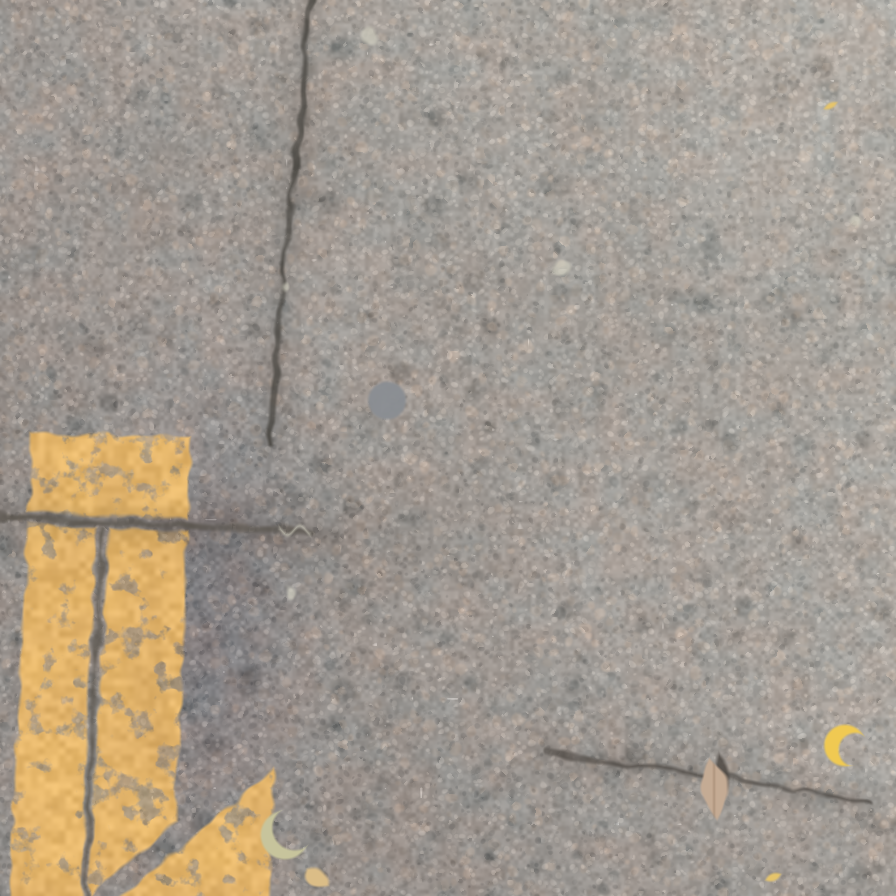
Give the GLSL for this texture, as a Shadertoy shader.

```glsl
float hash(vec2 p) {
    return fract(sin(dot(p, vec2(127.1, 311.7))) * 43758.5453);
}

float noise(vec2 p) {
    vec2 i = floor(p), f = fract(p);
    f = f * f * (3.0 - 2.0 * f);
    return mix(mix(hash(i), hash(i + vec2(1, 0)), f.x),
               mix(hash(i + vec2(0, 1)), hash(i + vec2(1, 1)), f.x), f.y);
}

float fbm(vec2 p) {
    float sum = 0.0, amp = 0.5;
    for (int i = 0; i < 4; i++) {
        sum += amp * noise(p);
        p = mat2(1.6, 1.2, -1.2, 1.6) * p + 7.3;
        amp *= 0.5;
    }
    return sum;
}

float segment(vec2 p, vec2 a, vec2 b) {
    vec2 d = b - a;
    return length(p - a - d * clamp(dot(p - a, d) / dot(d, d), 0.0, 1.0));
}

// Soft coverage of a signed distance
float cover(float d, float soft) {
    return 1.0 - smoothstep(-soft, soft, d);
}

// Intersection of two circles, tips along the y axis after turning
float leaf(vec2 p, float angle, float len, float wide) {
    float c = cos(angle), s = sin(angle);
    p = mat2(c, -s, s, c) * p;
    float offset = (len * len - wide * wide) / (2.0 * wide);
    return length(vec2(abs(p.x) + offset, p.y)) - offset - wide;
}

// Randomly placed round stones: x = coverage, y = tone
vec2 stones(vec2 p, float density) {
    vec2 cell = floor(p), best = vec2(0.0);
    for (int y = -1; y <= 1; y++)
    for (int x = -1; x <= 1; x++) {
        vec2 id = cell + vec2(x, y);
        vec2 centre = id + vec2(hash(id), hash(id + 31.7));
        float radius = 0.2 + 0.35 * hash(id + 57.1);
        float a = cover(length(p - centre) - radius, 0.18);
        a *= step(hash(id + 83.9), density);
        if (a > best.x) best = vec2(a, hash(id + 12.3));
    }
    return best;
}

vec3 asphalt(vec2 p) {
    vec3 col = mix(vec3(0.585, 0.565, 0.55), vec3(0.685, 0.67, 0.645),
                   smoothstep(0.1, 1.3, 0.75 * p.x + 0.5 * p.y));
    col += 0.06 * (fbm(p * 6.0) - 0.47);
    col += vec3(0.035, 0.0, -0.015) * (noise(p * 38.0) - 0.4);

    // Aggregate, from fine grit to coarse dark chips
    vec2 warped = p + 0.004 * vec2(noise(p * 90.0), noise(p * 90.0 + 40.0));
    vec2 fine = stones(warped * 150.0, 0.75);
    vec2 medium = stones(warped * 85.0, 0.45);
    vec2 coarse = stones(warped * 44.0, 0.13);
    col += fine.x * (fine.y - 0.45) * vec3(0.16, 0.15, 0.14);
    col += medium.x * mix(vec3(-0.07, -0.06, -0.055), vec3(0.07, 0.045, 0.025), medium.y);
    col -= coarse.x * (0.03 + 0.06 * coarse.y) * vec3(1.1, 1.0, 0.95);
    col += 0.1 * (noise(p * 210.0) - 0.5);
    return col + 0.16 * smoothstep(0.97, 1.0, noise(p * 100.0 + 9.0));
}

void mainImage(out vec4 fragColor, in vec2 fragCoord) {
    vec2 p = fragCoord / iResolution.y;
    float px = 1.0 / iResolution.y;
    vec3 col = asphalt(p);
    vec2 rough = p + 0.007 * (vec2(noise(p * 60.0), noise(p * 60.0 + 20.0)) - 0.5);

    // Damp shade beside the paint and below the short joint
    col -= vec3(0.085, 0.075, 0.05) * exp(-dot((p - vec2(0.235, 0.3)) * vec2(11.0, 4.5), (p - vec2(0.235, 0.3)) * vec2(11.0, 4.5)));
    col -= 0.05 * exp(-length((p - vec2(0.35, 0.39)) * vec2(9.0, 28.0)));

    // Worn paint: a barred strip and a wedge
    float strip = max(max(0.010 + 0.052 * rough.x * 0.0 + 0.052 * rough.y - rough.x,
                          rough.x - 0.193 - 0.0395 * rough.y), rough.y - 0.515);
    strip = max(strip, 0.77 * (0.082 + 0.835 * (rough.x - 0.195) - rough.y));
    float seamY = 0.423 - 0.042 * rough.x;
    float seamX = 0.095 + 0.047 * rough.y;
    float rowGap = abs(rough.y - seamY) - 0.0065;
    float columnGap = max(abs(rough.x - seamX) - 0.004 - 0.009 * rough.y, rough.y - seamY);
    strip = max(strip, -min(rowGap, columnGap));
    float wedge = max(0.77 * (rough.y - 0.138 - 0.835 * (rough.x - 0.302)), rough.x - 0.3045 + 0.02 * (0.14 - rough.y));
    float paint = cover(min(strip, wedge), 0.0015 + px);
    float wear = smoothstep(0.57, 0.72, fbm(p * 55.0) + 0.06 * noise(p * 9.0));
    vec3 yellow = mix(vec3(0.85, 0.67, 0.40), vec3(0.92, 0.735, 0.43), fbm(p * 24.0) * 1.3);
    yellow += 0.1 * (noise(p * 130.0) - 0.5);
    col = mix(col, yellow, paint * (1.0 - 0.65 * wear));

    // Dark joints and cracks
    float tall = min(min(segment(rough, vec2(0.346, 1.01), vec2(0.336, 0.87)),
                         segment(rough, vec2(0.336, 0.87), vec2(0.319, 0.73))),
                     min(segment(rough, vec2(0.319, 0.73), vec2(0.309, 0.62)),
                         segment(rough, vec2(0.309, 0.62), vec2(0.301, 0.505))));
    float low = min(segment(rough, vec2(0.61, 0.160), vec2(0.69, 0.146)),
                    min(segment(rough, vec2(0.69, 0.146), vec2(0.78, 0.137)),
                        segment(rough, vec2(0.78, 0.137), vec2(0.97, 0.104))));
    float row = segment(rough, vec2(-0.01, 0.423), vec2(0.35, 0.408));
    float column = segment(rough, vec2(0.114, 0.41), vec2(0.095, -0.01));
    float grit = 0.65 + 0.5 * noise(p * 70.0);
    float width = 0.0015 + 0.003 * noise(p * 28.0);
    col *= 1.0 - 0.17 * exp(-min(min(tall, low), row) * 85.0);
    col = mix(col, vec3(0.29, 0.28, 0.26), grit * 0.8 * cover(tall - width, 0.0025));
    col = mix(col, vec3(0.33, 0.31, 0.29), grit * 0.75 * cover(low - width, 0.0025));
    col = mix(col, vec3(0.36, 0.34, 0.31), grit * 0.75 * cover(min(row, column) - width, 0.003));

    // Flat grey disc
    col = mix(col, vec3(0.54, 0.555, 0.575), 0.95 * cover(length(p - vec2(0.432, 0.553)) - 0.021, 0.0015 + px));

    // Fallen leaves and a curled yellow petal
    col = mix(col, vec3(0.28, 0.26, 0.24), 0.8 * cover(leaf(p - vec2(0.806, 0.136), 0.15, 0.023, 0.007), 0.003));
    float dry = leaf(rough - vec2(0.797, 0.121), 0.15, 0.033, 0.014);
    col = mix(col, vec3(0.77, 0.67, 0.58) - 0.1 * cover(abs(p.x - 0.797) - 0.001, 0.002), cover(dry, 0.001 + px));
    float curl = max(length(p - vec2(0.943, 0.168)) - 0.023, 0.019 - length(p - vec2(0.955, 0.163)));
    col = mix(col, vec3(0.94, 0.79, 0.32), cover(curl, 0.001 + px));
    float pale = max(length(p - vec2(0.318, 0.068)) - 0.027, 0.025 - length(p - vec2(0.329, 0.076)));
    col = mix(col, vec3(0.78, 0.77, 0.61), cover(pale, 0.001 + px));
    col = mix(col, vec3(0.86, 0.74, 0.53), cover(leaf(rough - vec2(0.353, 0.022), 0.9, 0.015, 0.009), 0.0015 + px));
    float flecks = min(leaf(p - vec2(0.927, 0.882), -1.1, 0.008, 0.003), leaf(p - vec2(0.863, 0.021), -1.2, 0.009, 0.004));
    col = mix(col, vec3(0.90, 0.77, 0.42), cover(flecks, 0.001 + px));

    // Pale crumbs and a twig in the joint
    float crumbs = min(min(length(rough - vec2(0.414, 0.96)) - 0.008, length(rough - vec2(0.628, 0.70)) - 0.009),
                       min(length(rough - vec2(0.957, 0.753)) - 0.006, length(rough - vec2(0.325, 0.338)) - 0.006));
    float twig = max(abs(p.y - 0.408 - 0.005 * sin(p.x * 230.0)) - 0.0015, abs(p.x - 0.329) - 0.017);
    crumbs = min(crumbs, min(twig, length(rough - vec2(0.317, 0.68)) - 0.004));
    col = mix(col, vec3(0.82, 0.81, 0.75), 0.65 * cover(crumbs, 0.003));

    fragColor = vec4(clamp(col, 0.0, 1.0), 1.0);
}
```
